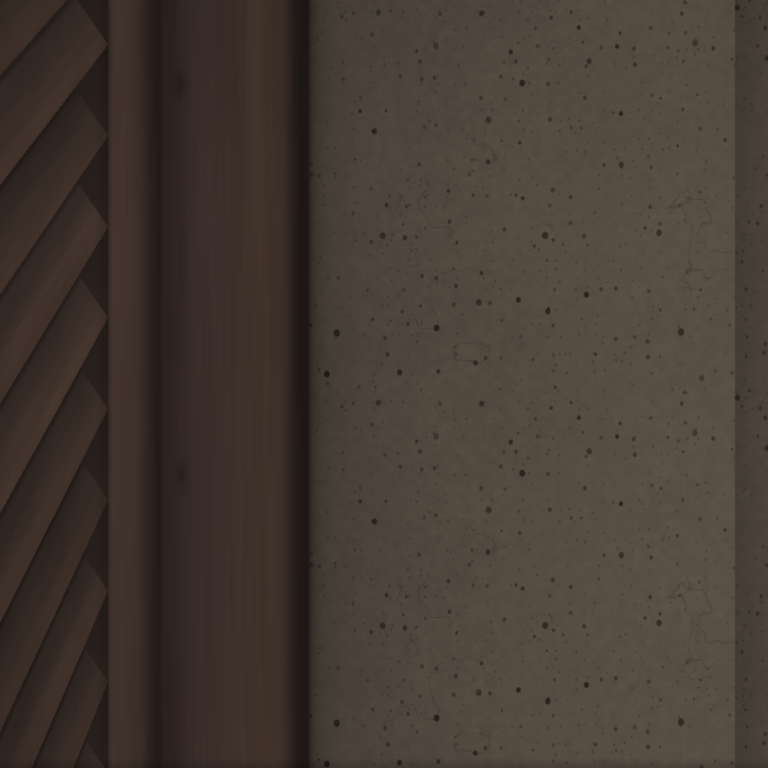
A Shadertoy shader for this texture:

```glsl
// Dim interior wall: slanted wooden slats, a timber post and panel, and speckled plaster
#define POST_LEFT 0.141
#define PANEL_LEFT 0.210
#define WALL_LEFT 0.402
#define WALL_RIGHT 0.957
#define SLAT_STEP 0.1185
#define SLAT_OFFSET 0.0586
#define SLAT_SLOPE 1.30
#define SLAT_FAN 0.17
#define TILE_HEIGHT 0.508
#define GRAIN 0.10
#define PLASTER vec3(0.337, 0.301, 0.261)
#define WOOD vec3(0.232, 0.184, 0.164)

float hash(vec2 p) {
    return fract(sin(dot(p, vec2(127.1, 311.7))) * 43758.5453);
}

float noise(vec2 p) {
    vec2 i = floor(p), f = fract(p);
    f = f * f * (3.0 - 2.0 * f);
    return mix(mix(hash(i), hash(i + vec2(1, 0)), f.x),
               mix(hash(i + vec2(0, 1)), hash(i + vec2(1, 1)), f.x), f.y);
}

float fbm(vec2 p) {
    float sum = 0.0, amp = 0.5;
    for (int i = 0; i < 4; i++) {
        sum += amp * noise(p);
        p = p * 2.03 + 17.0;
        amp *= 0.5;
    }
    return sum / 0.9375;
}

float step01(float edge, float x, float width) {
    return smoothstep(edge - width, edge + width, x);
}

float bump(float x, float centre, float width) {
    float d = (x - centre) / width;
    return exp(-d * d);
}

// Wood fibres running along the second axis
float fibres(vec2 p) {
    float broad = fbm(vec2(p.x * 45.0, p.y * 1.5));
    float fine = noise(vec2(p.x * 230.0, p.y * 9.0));
    return (broad - 0.5) * 1.6 + (fine - 0.5) * 0.5;
}

// Boards whose lower edges fan out steeper toward the bottom; p.y runs downward
vec3 slats(vec2 p, float px) {
    float u = POST_LEFT - p.x;
    float pitch = SLAT_STEP + SLAT_FAN * u;
    float k = (p.y - SLAT_OFFSET - SLAT_SLOPE * u) / pitch;
    float id = floor(k), f = k - id;
    float slope = SLAT_SLOPE + SLAT_FAN * id;
    float aa = px * 2.0 / pitch;

    float light = mix(0.78, 1.04, smoothstep(0.0, 0.85, f));
    light *= 0.93 + 0.14 * hash(vec2(id, 4.0));
    light *= mix(1.0, 0.76, 1.0 - smoothstep(0.0, 0.12, f));
    light *= 1.0 - 0.13 * smoothstep(1.0 - 2.0 * aa, 1.0, f);
    vec2 along = vec2(f * 0.09 + id * 0.37, length(vec2(1.0, slope)) * u + id);
    light *= 1.0 + GRAIN * fibres(along);
    light *= 1.0 + 0.14 * (fbm(vec2(f * 2.0 + id * 5.0, u * 28.0)) - 0.5);

    // Shadowed gap behind each cut board end
    float cut = SLAT_OFFSET + (id + 1.0) * SLAT_STEP - 1.45 * u;
    float gap = 1.0 - step01(cut, p.y, px * 1.5);
    light = mix(light, 0.64 + 0.12 * f, gap);
    light *= mix(1.0, 0.86, smoothstep(0.02, 0.0, u));
    return WOOD * light * mix(vec3(1.0), vec3(1.02, 1.0, 0.95), f);
}

vec3 post(vec2 p) {
    float t = (p.x - POST_LEFT) / (PANEL_LEFT - POST_LEFT);
    float light = mix(1.10, 0.96, smoothstep(0.25, 0.65, t));
    light *= mix(1.0, 0.60, smoothstep(0.55, 0.97, t));
    light *= 1.0 - 0.2 * bump(t, 0.0, 0.06);
    return WOOD * vec3(1.02, 1.01, 0.98) * light * (1.0 + GRAIN * fibres(p));
}

vec3 panel(vec2 p) {
    float t = (p.x - PANEL_LEFT) / (WALL_LEFT - PANEL_LEFT);
    float light = mix(0.70, 1.0, smoothstep(0.0, 0.32, t));
    light *= 1.0 + 0.06 * bump(t, 0.68, 0.16);
    light *= mix(1.0, 0.52, smoothstep(0.80, 0.96, t));
    float y = mod(p.y, TILE_HEIGHT);
    float knot = bump(p.x, 0.237, 0.008) * bump(y, 0.11, 0.02);
    light *= 1.0 + GRAIN * 1.2 * fibres(p + vec2(3.0, 0.0)) - 0.2 * knot;
    return WOOD * light * mix(vec3(1.0, 0.98, 1.0), vec3(1.03, 1.02, 0.95), bump(t, 0.66, 0.18));
}

// Scattered pits, repeated vertically every TILE_HEIGHT
float pits(vec2 p, float rows, float density, float radius, float px) {
    vec2 q = p * rows / TILE_HEIGHT;
    vec2 id = vec2(floor(q.x), mod(floor(q.y), rows));
    vec2 centre = 0.2 + 0.6 * vec2(hash(id + 3.1), hash(id + 8.7));
    float size = radius * (0.55 + 0.6 * hash(id + 5.3));
    vec2 d = (fract(q) - centre) * TILE_HEIGHT / rows;
    float spot = 1.0 - smoothstep(size - px, size + px, length(d * vec2(1.0, 0.85)));
    return spot * step(hash(id + 1.9), density) * (0.5 + 0.5 * hash(id + 6.4));
}

vec3 plaster(vec2 p, float px) {
    float t = (p.x - WALL_LEFT) / (WALL_RIGHT - WALL_LEFT);
    float light = mix(0.90, 1.03, smoothstep(0.0, 0.9, t));
    light *= 1.0 - 0.22 * exp(-t * 16.0) - 0.30 * exp(-t * 90.0);
    light *= 1.0 + 0.07 * (fbm(p * 9.0) - 0.5) + 0.11 * (fbm(p * 110.0) - 0.5);
    vec2 tile = vec2(p.x, mod(p.y, TILE_HEIGHT));
    float vein = bump(fbm(tile * 13.0), 0.5, 0.007) * smoothstep(0.58, 0.75, noise(tile * 11.0 + 40.0));
    light *= 1.0 - 0.12 * vein;
    light *= 1.0 - 0.55 * pits(p, 11.0, 0.30, 0.0036, px);
    light *= 1.0 - 0.38 * pits(p + 0.013, 24.0, 0.28, 0.0022, px);
    light *= 1.0 - 0.20 * pits(p + 0.029, 42.0, 0.30, 0.0015, px);
    float side = step01(WALL_RIGHT, p.x, px);
    light *= mix(1.0, 0.77 + 0.07 * smoothstep(WALL_RIGHT, 1.0, p.x), side);
    return PLASTER * light;
}

void mainImage(out vec4 fragColor, in vec2 fragCoord) {
    vec2 uv = fragCoord / iResolution.xy;
    vec2 p = vec2(uv.x, 1.0 - uv.y);
    float px = 1.0 / iResolution.y;
    vec3 col = slats(p, px);
    col = mix(col, post(p), step01(POST_LEFT, p.x, px));
    col = mix(col, panel(p), step01(PANEL_LEFT, p.x, px * 2.0));
    col = mix(col, plaster(p, px), step01(WALL_LEFT, p.x, px * 1.5));
    col *= 1.0 - 0.05 * smoothstep(0.3, 0.0, p.y) - 0.15 * smoothstep(0.985, 1.0, p.y);
    fragColor = vec4(col, 1.0);
}
```
